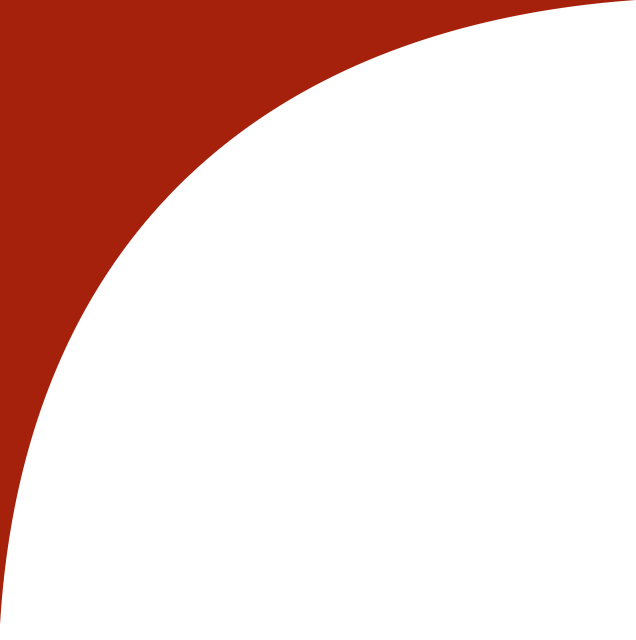
A Shadertoy shader for this background:

```glsl
// A white field bounded by a broad curve, with a brick-red corner at the upper left.

const vec3 WHITE = vec3(1.0);
const vec3 BRICK_RED = vec3(0.647, 0.129, 0.043);

// Point on a cubic Bezier curve
vec2 bezier(vec2 a, vec2 b, vec2 c, vec2 d, float t) {
    float s = 1.0 - t;
    return s * s * s * a + 3.0 * s * s * t * b + 3.0 * s * t * t * c + t * t * t * d;
}

// Direction of travel along the curve
vec2 bezierTangent(vec2 a, vec2 b, vec2 c, vec2 d, float t) {
    float s = 1.0 - t;
    return normalize(s * s * (b - a) + 2.0 * s * t * (c - b) + t * t * (d - c));
}

// Signed distance near a rising curve, positive on its upper-left side
float curveDistance(vec2 p, vec2 a, vec2 b, vec2 c, vec2 d) {
    // Bisect for the curve point on the same diagonal as p
    float low = 0.0;
    float high = 1.0;
    for (int i = 0; i < 20; i++) {
        float middle = 0.5 * (low + high);
        vec2 offset = p - bezier(a, b, c, d, middle);
        if (offset.x + offset.y > 0.0) low = middle;
        else high = middle;
    }
    float t = 0.5 * (low + high);
    vec2 tangent = bezierTangent(a, b, c, d, t);
    return dot(p - bezier(a, b, c, d, t), vec2(-tangent.y, tangent.x));
}

void mainImage(out vec4 fragColor, in vec2 fragCoord) {
    vec2 uv = fragCoord / iResolution.xy;
    float pixel = 1.0 / min(iResolution.x, iResolution.y);

    // Sweep from the lower left to the upper right corner
    vec2 start = vec2(0.0, 0.0234);
    vec2 startHandle = vec2(0.0354, 0.6159);
    vec2 endHandle = vec2(0.4029, 0.9583);
    vec2 end = vec2(1.0, 1.0);
    float edge = curveDistance(uv, start, startHandle, endHandle, end);

    // Antialiased corner fill
    float corner = clamp(0.5 + edge / pixel, 0.0, 1.0);
    fragColor = vec4(mix(WHITE, BRICK_RED, corner), 1.0);
}
```
